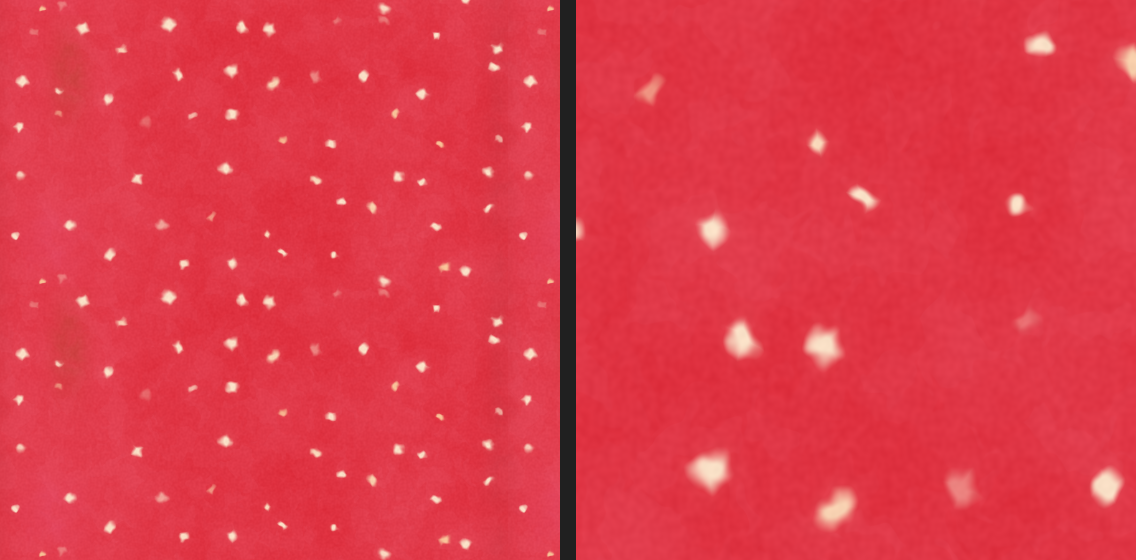
Left: the whole. Right: its middle third, enlarged.
This texture is drawn by a Shadertoy shader. Its source:

```glsl
// Red watercolour wash sprinkled with soft cream flecks, on a repeating tile.
// Warped periodic gradient noise paints the pigment; a jittered grid with
// ragged, randomly turned blobs places the flecks.

const vec2 TILE = vec2(0.907, 0.487);      // repeat size in canvas heights
const vec2 FLECK_GRID = vec2(10.0, 6.0);   // fleck cells per tile
const float FLECK_DENSITY = 0.92;
const float FLECK_RADIUS = 0.0142;
const float FLECK_CORE = 0.24;             // solid part of the radius
const float RAGGEDNESS = 0.0055;
const float GRAIN = 0.022;

const vec3 RED = vec3(0.872, 0.185, 0.243);
const vec3 PINK = vec3(0.898, 0.285, 0.355);
const vec3 BLUSH = vec3(0.900, 0.300, 0.425);
const vec3 OLIVE = vec3(0.720, 0.270, 0.200);
const vec3 DUSK = vec3(0.790, 0.225, 0.275);
const vec3 CREAM = vec3(0.978, 0.880, 0.780);
const vec3 PEACH = vec3(0.970, 0.750, 0.580);

// Integer hash giving two values from 0 to 1
vec2 hash2(vec2 cell, uint seed) {
    uvec2 n = uvec2(ivec2(cell)) + uvec2(seed * 101u, seed * 57u);
    uint h = n.x * 1597334677u ^ n.y * 3812015801u;
    h = (h ^ (h >> 15)) * 2246822519u;
    h ^= h >> 13;
    uint k = h * 3266489917u;
    k ^= k >> 16;
    return vec2(h & 65535u, k & 65535u) / 65535.0;
}

float cornerSlope(vec2 cell, vec2 offset, vec2 period, uint seed) {
    float angle = 6.28318 * hash2(mod(cell, period), seed).x;
    return dot(vec2(cos(angle), sin(angle)), offset);
}

// Gradient noise that wraps around the tile; rows = cells per tile height
float noise(vec2 tilePos, float rows, uint seed) {
    vec2 period = vec2(2.0 * rows, rows);
    vec2 p = tilePos * period;
    vec2 i = floor(p), f = p - i;
    vec2 w = f * f * f * (f * (f * 6.0 - 15.0) + 10.0);
    vec2 e = vec2(1.0, 0.0);
    float low = mix(cornerSlope(i, f, period, seed),
                    cornerSlope(i + e, f - e, period, seed), w.x);
    float high = mix(cornerSlope(i + e.yx, f - e.yx, period, seed),
                     cornerSlope(i + 1.0, f - 1.0, period, seed), w.x);
    return mix(low, high, w.y);
}

float fbm(vec2 p, float rows, uint seed) {
    float sum = 0.0, weight = 1.0;
    for (uint k = 0u; k < 4u; k++) {
        sum += weight * noise(p, rows, seed + k);
        rows *= 2.0;
        weight *= 0.55;
    }
    return sum;
}

float bump(float x, float centre, float width) {
    float d = (x - centre) / width;
    return exp(-d * d);
}

// Pigment: broad pink and red areas, hard-edged blooms, stains
vec3 wash(vec2 t) {
    vec2 warp = vec2(noise(t, 10.0, 3u), noise(t, 10.0, 4u)) * vec2(0.02, 0.04)
              + vec2(noise(t, 30.0, 5u), noise(t, 30.0, 6u)) * vec2(0.01, 0.02);
    vec2 p = t + warp;
    float u = fract(t.x), v = fract(t.y);
    float leftSide = bump(u, 0.12, 0.18);
    float pinkness = 0.24 + 0.30 * leftSide + 0.13 * bump(u, 0.87, 0.12);
    pinkness += 0.36 * fbm(p, 3.0, 10u);
    float bloom = fbm(p, 8.0, 20u);
    pinkness += 0.17 * smoothstep(0.12, 0.22, bloom)
              - 0.12 * smoothstep(0.15, 0.27, -bloom);
    pinkness += 0.12 * noise(p, 36.0, 30u);
    vec3 color = mix(RED, PINK, clamp(pinkness, -0.15, 1.25));

    float ragged = 0.75 + 0.7 * fbm(p, 10.0, 40u);
    color = mix(color, BLUSH, 0.5 * bump(u, 0.10, 0.07) * bump(v, 0.17, 0.13) * ragged);
    color = mix(color, OLIVE, 0.5 * bump(u, 0.135, 0.035) * bump(v, 0.77, 0.15) * ragged);
    float seam = max(bump(u, 0.985, 0.035), bump(u, -0.015, 0.035));
    return mix(color, DUSK, 0.35 * seam * ragged);
}

// Flecks: xyz = colour, w = coverage
vec4 flecks(vec2 t) {
    vec2 ragged = RAGGEDNESS * vec2(noise(t, 38.0, 50u), noise(t, 38.0, 51u));
    vec2 p = t * FLECK_GRID, home = floor(p);
    vec4 best = vec4(CREAM, 0.0);
    for (int y = -1; y <= 1; y++)
    for (int x = -1; x <= 1; x++) {
        vec2 cell = home + vec2(x, y);
        vec2 id = mod(cell, FLECK_GRID);
        vec2 kind = hash2(id, 60u), form = hash2(id, 61u), tone = hash2(id, 62u);
        if (kind.x > FLECK_DENSITY) continue;
        vec2 centre = cell + 0.12 + 0.76 * hash2(id, 63u);
        vec2 d = (p - centre) / FLECK_GRID * TILE + ragged;
        float angle = 6.28318 * form.x;
        d = mat2(cos(angle), -sin(angle), sin(angle), cos(angle)) * d;
        d *= vec2(1.0, 1.0 + 0.45 * form.y);
        float box = 1.12 * max(abs(d.x), abs(d.y));
        float dist = mix(length(d), box, 0.6 * tone.x);
        float size = mix(0.65, 1.2, kind.y) * (0.85 + 0.28 * bump(id.x, 4.0, 3.0));
        float strength = mix(0.3, 1.0, smoothstep(0.02, 0.3, tone.y));
        float r = dist / (FLECK_RADIUS * size);
        float cover = strength * (1.0 - smoothstep(FLECK_CORE, 1.0, r));
        cover = max(cover, 0.16 * strength * exp(-1.6 * r * r));
        vec3 tint = mix(CREAM, PEACH, smoothstep(0.82, 1.0, form.y));
        if (cover > best.w) best = vec4(tint, cover);
    }
    return best;
}

void mainImage(out vec4 fragColor, in vec2 fragCoord) {
    vec2 t = fragCoord / iResolution.y / TILE;
    vec4 fleck = flecks(t);
    vec3 color = mix(wash(t), fleck.rgb, fleck.a);
    color += GRAIN * (noise(t, 100.0, 70u) + 0.6 * noise(t, 55.0, 71u));
    fragColor = vec4(clamp(color, 0.0, 1.0), 1.0);
}
```
